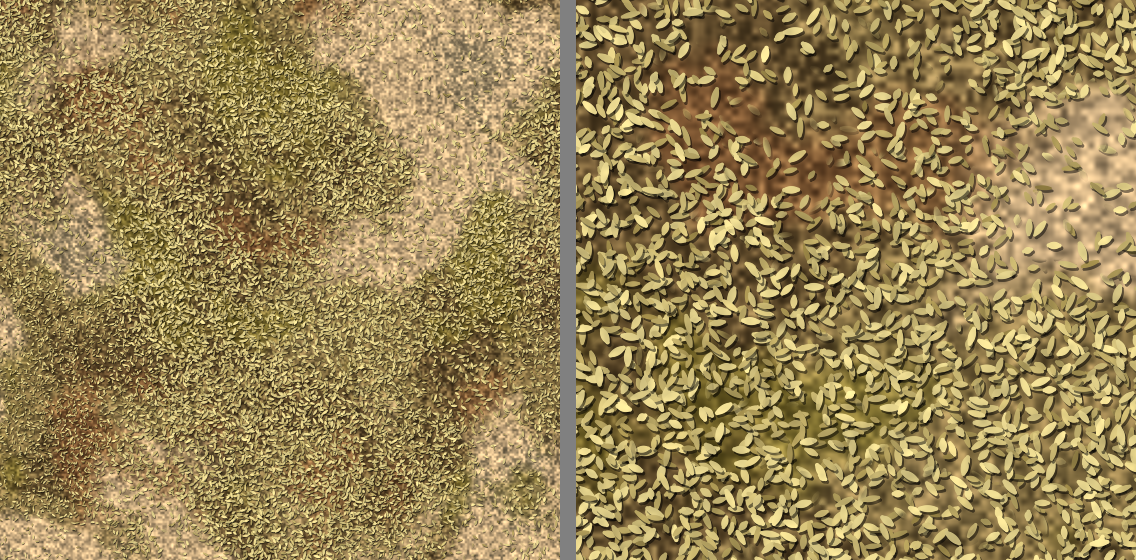
Left: the whole. Right: its middle third, enlarged.
A WebGL 1 fragment shader for this texture:

```glsl
precision highp float;
uniform vec2 u_resolution;

const vec3 SHADE_BROWN = vec3(0.33, 0.25, 0.13);
const vec3 EARTH_OLIVE = vec3(0.49, 0.41, 0.23);
const vec3 DUST_GREY = vec3(0.60, 0.53, 0.40);
const vec3 PALE_TAN = vec3(0.79, 0.67, 0.50);
const vec3 DRY_OLIVE = vec3(0.60, 0.52, 0.27);
const vec3 STRAW = vec3(0.94, 0.87, 0.58);
const vec3 RUST = vec3(0.50, 0.29, 0.15);
const vec3 MOSS = vec3(0.46, 0.42, 0.10);

const float PATCH_SCALE = 3.2;
const float STAIN_SCALE = 7.0;
const float FIBRE_SCALE = 55.0;
const float GRAIN_SCALE = 250.0;
const float GRAIN_CONTRAST = 0.75;
const float FLECK_CELLS = 95.0;
const float FLECK_HALF_LENGTH = 0.40;
const float FLECK_HALF_WIDTH = 0.19;
const vec2 SHADOW_OFFSET = vec2(0.10, -0.15);
const float SHADOW_STRENGTH = 0.50;
const int FLECK_LAYERS = 4;

float hash(vec2 p) {
  return fract(sin(dot(p, vec2(127.1, 311.7))) * 43758.5453);
}

float noise(vec2 p) {
  vec2 cell = floor(p);
  vec2 f = fract(p);
  f = f * f * (3.0 - 2.0 * f);
  return mix(mix(hash(cell), hash(cell + vec2(1.0, 0.0)), f.x),
             mix(hash(cell + vec2(0.0, 1.0)), hash(cell + 1.0), f.x), f.y);
}

float fbm(vec2 p) {
  float sum = 0.0;
  float weight = 0.516;
  for (int i = 0; i < 5; i++) {
    sum += weight * noise(p);
    p = mat2(1.6, 1.2, -1.2, 1.6) * p + 13.7;
    weight *= 0.5;
  }
  return sum;
}

// Distance to a blade that narrows toward its tips
float bladeDistance(vec2 p, vec2 axis, float halfLength, float halfWidth) {
  float along = clamp(dot(p, axis), -halfLength, halfLength);
  float taper = along / halfLength;
  return length(p - axis * along) - halfWidth * (1.0 - 0.45 * taper * taper);
}

// One layer of dry leaves, each with a cast shadow
vec3 scatterFlecks(vec3 color, vec2 p, float layer, float density, float size) {
  vec2 grid = p * FLECK_CELLS + layer * vec2(17.37, 41.71);
  vec2 home = floor(grid);
  float soft = 0.6 * FLECK_CELLS / u_resolution.y;
  for (int j = -1; j <= 1; j++) {
    for (int i = -1; i <= 1; i++) {
      vec2 cell = home + vec2(float(i), float(j));
      vec2 seed = cell + layer * 57.3;
      float present = smoothstep(0.0, 0.08, density - hash(seed));
      vec2 center = cell + vec2(hash(seed + 3.1), hash(seed + 7.7));
      float angle = 6.2832 * hash(seed + 11.9);
      vec2 axis = vec2(cos(angle), sin(angle));
      float tone = hash(seed + 19.3);
      float halfLength = FLECK_HALF_LENGTH * size * mix(0.45, 1.1, hash(seed + 23.5));
      float halfWidth = FLECK_HALF_WIDTH * size * mix(0.7, 1.1, tone);
      vec2 offset = grid - center;
      float shadow = bladeDistance(offset - SHADOW_OFFSET, axis, halfLength, halfWidth);
      float leaf = bladeDistance(offset, axis, halfLength, halfWidth);
      color *= 1.0 - SHADOW_STRENGTH * present * (1.0 - smoothstep(-soft, soft, shadow));
      vec3 leafColor = mix(DRY_OLIVE, STRAW, clamp(tone * 0.9 + layer * 0.14, 0.0, 1.0));
      leafColor *= mix(0.88, 1.06, hash(seed + 29.1));
      color = mix(color, leafColor, present * (1.0 - smoothstep(-soft, soft, leaf)));
    }
  }
  return color;
}

void main() {
  vec2 p = gl_FragCoord.xy / u_resolution.y;

  // Broad patches with ragged outlines
  vec2 warp = vec2(fbm(p * 4.0 + 5.2), fbm(p * 4.0 + 31.4)) - 0.5;
  float cover = fbm(p * PATCH_SCALE + warp * 1.2 + 2.6);
  float stain = fbm(p * STAIN_SCALE + warp * 2.0 + 47.0);
  float tint = fbm(p * STAIN_SCALE + 83.0);
  float bare = smoothstep(0.44, 0.62, cover + 0.25 * (stain - 0.5));

  // Fine grain and tangled fibres
  float grain = 0.6 * noise(p * GRAIN_SCALE) + 0.4 * noise(p * GRAIN_SCALE * 0.47 + 9.0) - 0.5;
  vec2 strand = p * FIBRE_SCALE + 5.0 * warp + 1.5 * noise(p * 30.0);
  float fibre = 1.0 - abs(2.0 * noise(strand * vec2(1.0, 1.7)) - 1.0);
  fibre = smoothstep(0.7, 1.0, fibre);

  // Ground colours
  vec3 earth = mix(SHADE_BROWN, EARTH_OLIVE, smoothstep(0.32, 0.58, stain + 0.3 * grain));
  earth = mix(earth, RUST, 0.55 * smoothstep(0.58, 0.72, tint));
  earth = mix(earth, MOSS, 0.6 * smoothstep(0.42, 0.28, tint));
  vec3 dust = mix(DUST_GREY, PALE_TAN, smoothstep(0.38, 0.60, tint + 0.35 * grain + 0.2 * bare));
  dust = mix(dust, PALE_TAN * 1.06, 0.3 * fibre);
  vec3 color = mix(earth, dust, clamp(0.12 + bare + 0.3 * grain, 0.0, 1.0));
  color *= 1.0 + GRAIN_CONTRAST * grain;

  // Leaf litter thins out over bare ground
  float clump = smoothstep(0.30, 0.56, fbm(p * 6.0 + 61.0));
  float density = mix(0.72, 0.20, bare) * mix(0.4, 1.0, clump);
  float size = mix(0.68, 1.12, smoothstep(0.38, 0.60, fbm(p * 2.5 + 19.0)));
  for (int layer = 0; layer < FLECK_LAYERS; layer++) {
    color = scatterFlecks(color, p, float(layer), density, size);
  }
  gl_FragColor = vec4(clamp(color * (1.0 + 0.2 * grain), 0.0, 1.0), 1.0);
}
```
